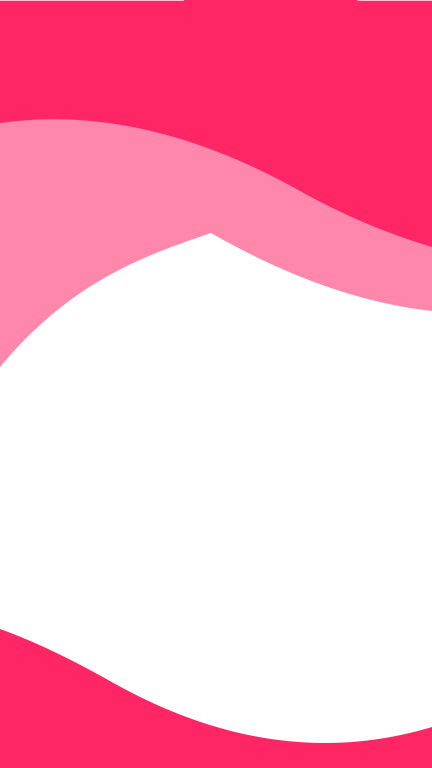
Give the GLSL for this background, as a Shadertoy shader.

```glsl
// Flat layered waves: a red and a pink swell hang from the top over white,
// and a red swell rises from the bottom. Each edge is a height curve made of
// two cubic Hermite spans, filled with antialiased coverage.

const vec3 WHITE = vec3(1.0);
const vec3 RED = vec3(1.0, 0.15, 0.40);
const vec3 PINK = vec3(1.0, 0.53, 0.67);

// Cubic through points a and b (x, height) with the given end slopes.
float span(float x, vec2 a, vec2 b, float slopeA, float slopeB) {
    float width = b.x - a.x;
    float t = (x - a.x) / width;
    float s = 1.0 - t;
    float base = mix(a.y, b.y, t * t * (3.0 - 2.0 * t));
    return base + width * t * s * (slopeA * s - slopeB * t);
}

// Two spans meeting at the middle point; slopes are start, before and
// after the joint, and end, so the joint may be smooth or a corner.
float wave(float x, vec2 left, vec2 joint, vec2 right, vec4 slopes) {
    return x < joint.x
        ? span(x, left, joint, slopes.x, slopes.y)
        : span(x, joint, right, slopes.z, slopes.w);
}

// Share of the pixel lying on the positive side of an edge.
float coverage(float d) {
    float pixel = length(vec2(dFdx(d), dFdy(d)));
    return clamp(0.5 + d / max(pixel, 1e-6), 0.0, 1.0);
}

void mainImage(out vec4 fragColor, in vec2 fragCoord) {
    vec2 p = fragCoord / iResolution.xy;

    // Edge heights across the canvas
    float redEdge = wave(p.x, vec2(0.0, 0.8398), vec2(0.6944, 0.7513),
        vec2(1.0, 0.6784), vec4(0.079, -0.315, -0.315, -0.169));
    float pinkEdge = wave(p.x, vec2(0.0, 0.5221), vec2(0.4884, 0.6966),
        vec2(1.0, 0.5951), vec4(0.675, 0.191, -0.321, -0.062));
    float floorEdge = wave(p.x, vec2(0.0, 0.181), vec2(0.2546, 0.1133),
        vec2(1.0, 0.0534), vec4(-0.2025, -0.315, -0.32, 0.169));

    // Layers from back to front
    vec3 color = mix(WHITE, PINK, coverage(p.y - pinkEdge));
    color = mix(color, RED, coverage(p.y - redEdge));
    color = mix(color, RED, coverage(floorEdge - p.y));

    // Hairline along the top, broken near the middle
    float outsideGap = coverage(abs(p.x - 0.627) - 0.201);
    float hairline = coverage(p.y - 0.9991) * outsideGap;
    color = mix(color, WHITE, hairline);

    fragColor = vec4(color, 1.0);
}
```
